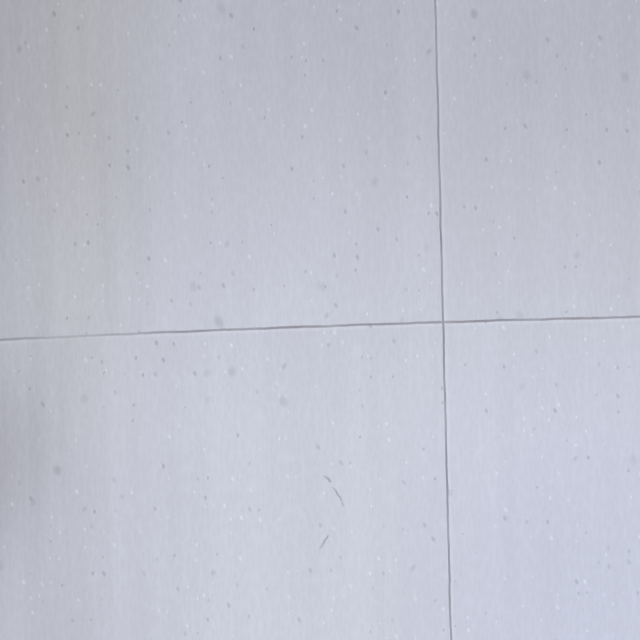
Reproduce this texture procedurally as a three.js fragment shader.

```glsl
// Pale blue-grey stone floor tiles meeting at one slightly skewed cross of thin joints.
// Soft light gradients, layered-sine streaks and stretched cellular grain tint the stone;
// small pits, pale flecks and a ragged chipped vein are scattered from hashed cells.
varying vec2 vUv;

vec2 hash2(vec2 p) {
  vec3 q = fract(vec3(p.xyx) * vec3(0.1031, 0.1030, 0.0973));
  q += dot(q, q.yzx + 33.33);
  return fract((q.xx + q.yz) * q.zy);
}

// Distance to the nearest hashed point
float cellular(vec2 p) {
  vec2 id = floor(p);
  float nearest = 2.0;
  for (int j = -1; j <= 1; j++) {
    for (int i = -1; i <= 1; i++) {
      vec2 cell = id + vec2(float(i), float(j));
      nearest = min(nearest, length(cell + hash2(cell + 57.0) - p));
    }
  }
  return nearest;
}

// Sines that bend each other, giving smooth irregular variation in -1..1
float waves(vec2 p) {
  float sum = 0.0;
  float amp = 0.5;
  for (int i = 0; i < 5; i++) {
    sum += amp * sin(p.x + 1.7 * sin(p.y + float(i) * 2.1));
    p = mat2(1.5, 0.9, -0.9, 1.5) * p + 3.7;
    amp *= 0.62;
  }
  return sum * 0.8;
}

// Slanted oval specks, present in a given share of the cells
float flecks(vec2 p, float share) {
  vec2 id = floor(p);
  vec2 rnd = hash2(id + 11.0);
  vec2 d = fract(p) - 0.3 - 0.4 * hash2(id + 83.0);
  d.x += d.y * (rnd.y - 0.5);
  float radius = mix(0.12, 0.28, rnd.y);
  float spot = 1.0 - smoothstep(0.25, 1.0, length(d) / radius);
  return spot * step(rnd.x, share) * mix(0.4, 1.0, hash2(id + 29.0).y);
}

void main() {
  vec2 uv = vUv;

  // Skewed tile grid: joints lie on the cell borders
  vec2 joint = vec2(0.7045 - 0.0245 * uv.y, 0.469 + 0.049 * uv.x - 0.013 * uv.x * uv.x);
  joint += 0.0007 * vec2(waves(uv.yx * 55.0), waves(uv * 60.0 + 4.0));
  vec2 period = vec2(0.78, 0.62);
  vec2 grid = (uv - joint) / period;
  vec2 tile = floor(grid);
  vec2 edge = (fract(grid + 0.5) - 0.5) * period;
  vec2 tileRnd = hash2(tile + 19.0);
  vec2 stone = uv + tileRnd * 7.0;

  // Room light: dim at the top and left, with a soft shadow on the left edge
  float light = 0.43 + 0.52 * (1.0 - smoothstep(0.3, 1.05, uv.y));
  light -= 0.34 * (1.0 - smoothstep(0.0, 0.36, uv.x));
  vec2 shade = (uv - vec2(-0.03, 0.28 + 0.6 * uv.x)) / vec2(0.12, 0.16);
  light -= 0.48 * exp(-dot(shade, shade));
  light += 0.05 * (tileRnd.x - 0.5);

  // Cloudy mottling and vertical streaks, strongest at the left
  float leftBand = 1.0 - smoothstep(0.1, 0.3, uv.x);
  light += 0.05 * waves(stone * vec2(9.0, 6.0));
  light += mix(0.045, 0.10, leftBand) * waves(vec2(stone.x * 34.0, stone.y * 1.6));
  light += mix(0.025, 0.05, leftBand) * waves(vec2(stone.x * 120.0 + stone.y * 5.0, stone.y * 4.0));

  // Fine stretched grain
  light += 0.12 * (cellular(stone * vec2(150.0, 48.0)) - 0.5);
  light += 0.07 * (cellular(stone * vec2(230.0, 120.0)) - 0.5);

  vec3 color = mix(vec3(0.645, 0.648, 0.685), vec3(0.808, 0.820, 0.872), light);

  // Warm cast in the left streaks, cool sheen at the lower right
  float warm = exp(-pow((uv.x - 0.12) / 0.09, 2.0)) * smoothstep(0.1, 0.8, uv.y);
  color += warm * vec3(0.010, 0.008, -0.012);
  float cool = smoothstep(0.55, 0.9, uv.x) * (1.0 - smoothstep(0.1, 0.6, uv.y));
  color += cool * vec3(-0.014, -0.006, 0.010);

  // Dark pits and pale flecks
  color -= 0.085 * flecks(stone * vec2(62.0, 42.0), 0.10);
  color -= 0.060 * flecks(stone * vec2(25.0, 19.0) + 5.0, 0.06);
  color += 0.060 * flecks(stone * vec2(70.0, 48.0) + 31.0, 0.12);

  // Broken chipped vein in the lower tile
  float veinX = 0.515 + 0.018 * sin(uv.y * 38.0) + 0.006 * waves(uv.yx * 45.0);
  float vein = 1.0 - smoothstep(0.0005, 0.004, abs(uv.x - veinX));
  vein *= smoothstep(0.13, 0.16, uv.y) * (1.0 - smoothstep(0.25, 0.29, uv.y));
  color -= 0.13 * vein * smoothstep(0.05, 0.5, waves(uv * vec2(30.0, 75.0)));

  // Thin worn joints with a pale bevel on the right and lower sides
  vec2 groove = 1.0 - smoothstep(vec2(0.0004), vec2(0.0027, 0.0032), abs(edge));
  vec2 bevel = exp(-pow((edge - vec2(0.0042, -0.0045)) / 0.0022, vec2(2.0)));
  float faded = 1.0 - 0.6 * exp(-pow((uv.x - 0.13) / 0.09, 2.0));
  vec2 wear = 0.85 + 0.25 * vec2(waves(uv.yx * 32.0), waves(uv * 42.0));
  wear.y *= faded;
  color += 0.022 * max(bevel.x, bevel.y * faded);
  float line = clamp(max(groove.x * wear.x, groove.y * wear.y), 0.0, 1.0);
  color = mix(color, vec3(0.535, 0.535, 0.570), 0.82 * line);

  gl_FragColor = vec4(clamp(color, 0.0, 1.0), 1.0);
}
```
